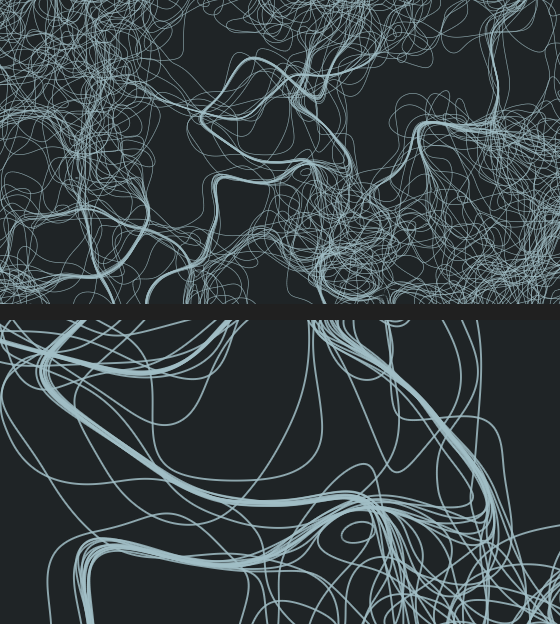
Top, the full canvas; bottom, a detail of the centre.
This texture is drawn by a Shadertoy shader. Its source:

```glsl
const vec3 BACKGROUND = vec3(0.122, 0.142, 0.148);
const vec3 THREAD = vec3(0.63, 0.745, 0.775);
const int ROPES = 3;
const int STRANDS = 14;
const float THREAD_WIDTH = 0.0021;
const float THREAD_OPACITY = 0.85;

vec2 hash22(vec2 p) {
    vec3 q = fract(p.xyx * vec3(0.1031, 0.1030, 0.0973));
    q += dot(q, q.yzx + 33.33);
    return fract((q.xx + q.yz) * q.zy);
}

float corner(vec2 cell, vec2 local, vec2 offset) {
    return dot(hash22(cell + offset) * 2.0 - 1.0, local - offset);
}

float gradientNoise(vec2 p) {
    vec2 cell = floor(p);
    vec2 f = p - cell;
    vec2 u = f * f * f * (f * (f * 6.0 - 15.0) + 10.0);
    float low = mix(corner(cell, f, vec2(0, 0)), corner(cell, f, vec2(1, 0)), u.x);
    float high = mix(corner(cell, f, vec2(0, 1)), corner(cell, f, vec2(1, 1)), u.x);
    return mix(low, high, u.y);
}

// Noise with its own rotation and offset, so lattices never line up
float layerNoise(vec2 p, float frequency, float seed) {
    vec2 axis = normalize(hash22(vec2(seed, 7.3)) - 0.5 + 0.001);
    vec2 offset = 90.0 * hash22(vec2(seed, 41.7));
    return gradientNoise(mat2(axis.x, axis.y, -axis.y, axis.x) * p * frequency + offset);
}

// Antialiased coverage of the zero line of a field
float zeroLine(float field, float width, float pixel) {
    float slope = length(vec2(dFdx(field), dFdy(field))) / pixel;
    float dist = abs(field) / max(slope, 0.0001);
    float cover = clamp((0.5 * (width + pixel) - dist) / pixel, 0.0, min(1.0, width / pixel));
    return cover * smoothstep(0.06, 0.25, slope);
}

// Low spread keeps strands in a rope, high spread frays them into a tangle
float strandSpread(float tangle, float looseness) {
    float stray = 0.5 * smoothstep(0.7, 0.85, looseness);
    return mix(0.05, 1.0, tangle) * mix(0.4, 1.7, looseness * looseness) + stray;
}

void mainImage(out vec4 fragColor, in vec2 fragCoord) {
    float pixel = 1.0 / iResolution.y;
    vec2 p = fragCoord * pixel;
    float tangle = smoothstep(-0.12, 0.36, layerNoise(p, 2.0, 3.0));
    float uncovered = 1.0;

    for (int r = 0; r < ROPES; r++) {
        // Shared path of one rope
        float ropeSeed = 11.0 + 5.0 * float(r);
        float path = layerNoise(p, 1.6, ropeSeed) + 0.35 * layerNoise(p, 4.0, ropeSeed + 2.0);

        // Strands wander away from that path
        for (int s = 0; s < STRANDS; s++) {
            float seed = 50.0 + float(r * STRANDS + s);
            vec2 traits = hash22(vec2(seed, 19.1));
            float wander = layerNoise(p, mix(2.8, 6.2, traits.x), seed);
            float field = path + strandSpread(tangle, traits.y) * wander;
            uncovered *= 1.0 - THREAD_OPACITY * zeroLine(field, THREAD_WIDTH, pixel);
        }
    }

    fragColor = vec4(mix(THREAD, BACKGROUND, uncovered), 1.0);
}
```
